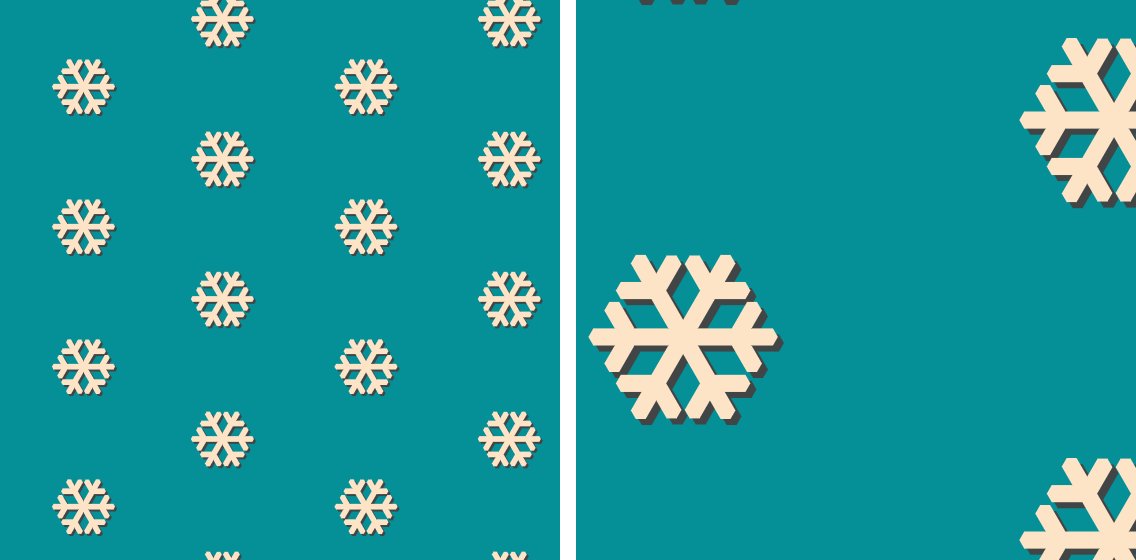
Left: the whole. Right: its middle third, enlarged.
Reproduce this pattern procedurally as a Shadertoy shader.

```glsl
// Paper snowflakes with a hard drop shadow on teal, in four staggered columns
// of four. Each flake is one arm with a twig, folded six times; strokes have
// hexagonal ends. Positions wrap at the canvas edges, so the result tiles.

const float SECTOR = 1.04719755;              // sixth of a turn
const vec2 DIR60 = vec2(0.5, 0.8660254);      // unit vector at 60 degrees

const vec3 TEAL = vec3(0.02, 0.56, 0.59);
const vec3 CREAM = vec3(0.995, 0.893, 0.78);
const vec3 SHADOW = vec3(0.26, 0.27, 0.27);

const float ROWS = 4.0;
const vec4 COLUMN_X = vec4(0.1491, 0.3971, 0.6536, 0.9095);
const vec2 COLUMN_Y = vec2(0.0952, 0.2161);   // even and odd columns
const vec2 SHADOW_SHIFT = vec2(0.0036, -0.0036);

// Stroke along +x from the origin, with pointed hexagonal ends
float hexStroke(vec2 p, float len, float halfWidth) {
    p.x -= clamp(p.x, 0.0, len);
    p = abs(p);
    return max(p.y, dot(p, DIR60.yx)) - halfWidth;
}

// Six-armed flake: fold into half a sector, then join arm and twig
float snowflake(vec2 p, float armLen, float joint, float twigLen, float halfWidth) {
    float angle = atan(p.y, p.x);
    angle -= SECTOR * round(angle / SECTOR);
    p = length(p) * vec2(cos(angle), abs(sin(angle)));

    float arm = hexStroke(p, armLen, halfWidth);
    vec2 q = p - vec2(joint, 0.0);
    q = vec2(dot(q, DIR60), dot(q, vec2(-DIR60.y, DIR60.x)));
    return min(arm, hexStroke(q, twigLen, halfWidth));
}

// Distance to the nearest flake, wrapping across the canvas edges
float flakeField(vec2 uv) {
    float dist = 1.0;
    for (int i = 0; i < 4; i++) {
        vec2 p = uv - vec2(COLUMN_X[i], COLUMN_Y[i % 2]);
        p.x -= round(p.x);
        p.y -= round(p.y * ROWS) / ROWS;
        dist = min(dist, snowflake(p, 0.0505, 0.0319, 0.0182, 0.0051));
    }
    return dist;
}

// Coverage of a shape, softened over one pixel
float coverage(float dist, float pixel) {
    return clamp(0.5 - dist / pixel, 0.0, 1.0);
}

void mainImage(out vec4 fragColor, in vec2 fragCoord) {
    vec2 uv = fragCoord / iResolution.xy;
    float pixel = 1.0 / min(iResolution.x, iResolution.y);

    // Layers from back to front
    vec3 color = TEAL;
    color = mix(color, SHADOW, coverage(flakeField(uv - SHADOW_SHIFT), pixel));
    color = mix(color, CREAM, coverage(flakeField(uv), pixel));
    fragColor = vec4(color, 1.0);
}
```
